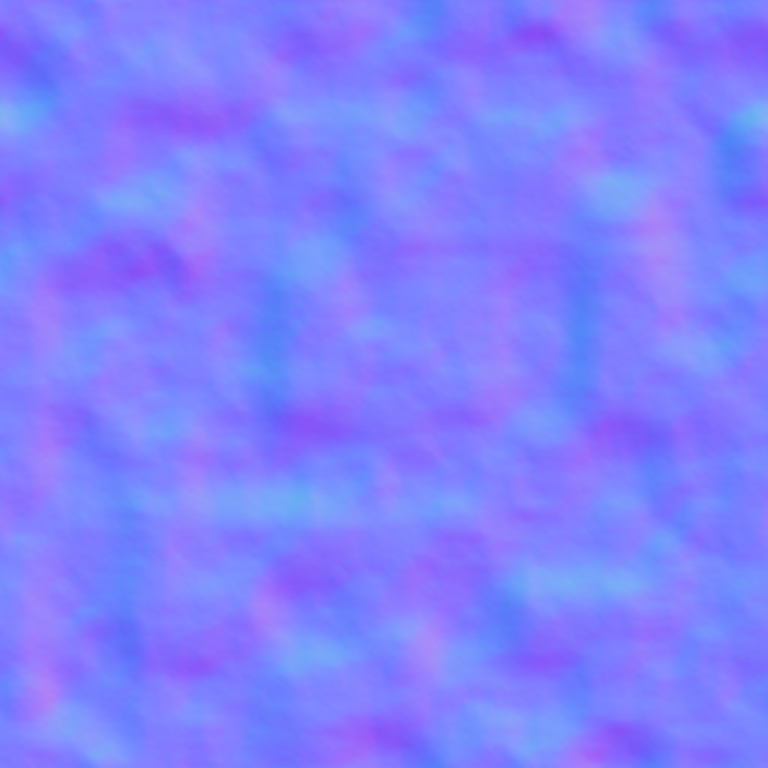
Give the GLSL for this texture map, as a Shadertoy shader.

```glsl
// Tileable tangent-space normal map of a softly undulating, faintly grained surface.

const float BASE_CELLS = 10.0;    // cells across the tile in the broadest layer
const int   LAYERS     = 4;
const float LACUNARITY = 1.8;     // growth of cell count per layer
const float SLOPE_GAIN = 0.5;     // fading of steepness per layer
const vec2  RELIEF     = vec2(0.185, 0.22);  // steepness along each axis
const float DIAGONAL   = 0.15;    // lean of the folds towards one diagonal
const float GRAIN_CELLS = 128.0;
const float GRAIN_SLOPE = 0.08;

// Integer hash of a lattice point, returns 0..1.
float hash(ivec2 cell, int seed) {
    uint h = uint(cell.x) * 1597334673u
           ^ uint(cell.y) * 3812015801u
           ^ uint(seed) * 2654435769u;
    h = (h ^ (h >> 16)) * 2246822519u;
    h = (h ^ (h >> 13)) * 3266489917u;
    h ^= h >> 16;
    return float(h >> 8) / 16777216.0;
}

// Lattice value that wraps after a whole number of cells.
float latticeHeight(vec2 cell, float cells, int seed) {
    return hash(ivec2(mod(cell, cells)), seed);
}

// Analytic gradient, per cell, of wrapping value noise.
vec2 noiseSlope(vec2 uv, float cells, int seed) {
    vec2 shift = vec2(hash(ivec2(3, 7), seed), hash(ivec2(11, 5), seed));
    vec2 p = uv * cells + shift;
    vec2 i = floor(p);
    vec2 f = p - i;

    // Quintic fade and its derivative.
    vec2 fade = f * f * f * (f * (f * 6.0 - 15.0) + 10.0);
    vec2 rate = 30.0 * f * f * (f - 1.0) * (f - 1.0);

    float a = latticeHeight(i, cells, seed);
    float b = latticeHeight(i + vec2(1, 0), cells, seed);
    float c = latticeHeight(i + vec2(0, 1), cells, seed);
    float d = latticeHeight(i + vec2(1, 1), cells, seed);

    return rate * vec2(mix(b - a, d - c, fade.y),
                       mix(c - a, d - b, fade.x));
}

// Sum of broad to narrow undulations.
vec2 surfaceSlope(vec2 uv, float cells, float gain) {
    vec2 slope = vec2(0.0);
    float weight = 1.0;
    for (int layer = 0; layer < LAYERS; layer++) {
        slope += weight * noiseSlope(uv, cells, layer + 1);
        cells = floor(cells * LACUNARITY);
        weight *= gain;
    }
    return slope;
}

// Packs a surface slope into normal-map colour.
vec3 encodeNormal(vec2 slope) {
    return 0.5 + 0.5 * normalize(vec3(-slope, 1.0));
}

void mainImage(out vec4 fragColor, in vec2 fragCoord) {
    vec2 uv = fragCoord / iResolution.xy;

    vec2 slope = surfaceSlope(uv, BASE_CELLS, SLOPE_GAIN);
    slope += GRAIN_SLOPE * noiseSlope(uv, GRAIN_CELLS, 17);
    slope.x -= DIAGONAL * slope.y;

    fragColor = vec4(encodeNormal(slope * RELIEF), 1.0);
}
```
